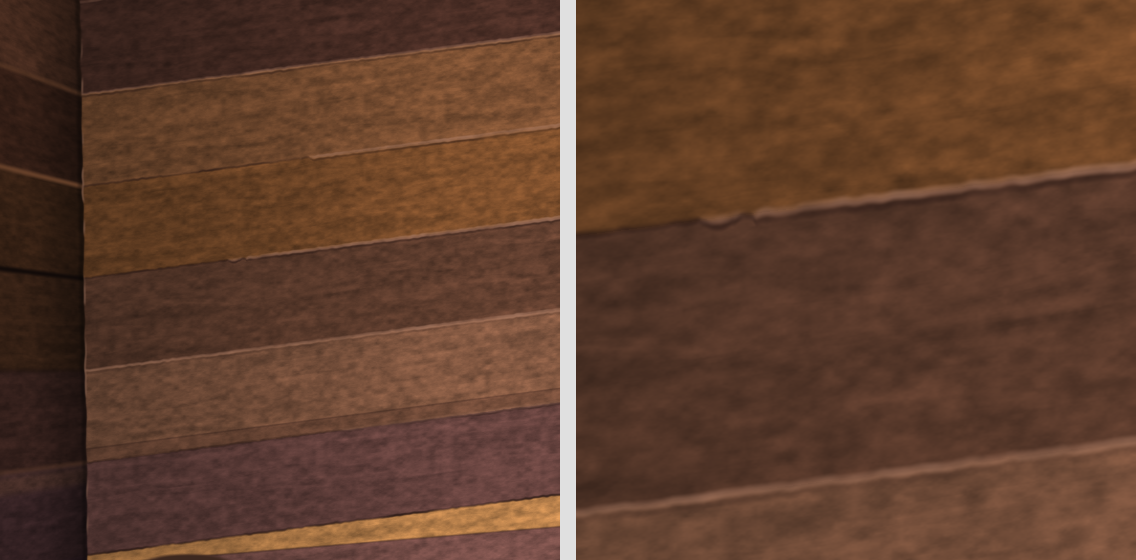
Left, the full canvas; right, a detail of the centre.
Write a Shadertoy shader that draws this texture.

```glsl
// Two walls of stained timber boards meeting at an upright corner.
// Each wall maps the canvas to a board coordinate whose whole numbers are seams;
// boards get a stain, stretched noise grain, broken pale lips and dark gaps.

#define PITCH 0.1645        // board height at the corner
#define TOP_SEAM 0.996      // height of the first seam at the corner
#define RISE 0.128          // slope of the right wall
#define HORIZON 0.34        // level height on the left wall
#define FAN 0.75            // spread of the left wall seams
#define GRAIN 0.32          // strength of long streaks
#define MOTTLE 0.46         // strength of fine pores
#define SOFTNESS 0.0019     // edge blur
#define LIP vec3(0.65, 0.47, 0.38)
#define GAP vec3(0.14, 0.08, 0.07)
#define PLUM vec3(0.41, 0.27, 0.25)

const vec3 rightStain[7] = vec3[7](
    vec3(0.26, 0.16, 0.13), vec3(0.44, 0.285, 0.18), vec3(0.43, 0.27, 0.15),
    vec3(0.34, 0.22, 0.165), vec3(0.46, 0.31, 0.23), vec3(0.36, 0.235, 0.22),
    vec3(0.66, 0.46, 0.27));
const vec3 leftStain[7] = vec3[7](
    vec3(0.23, 0.14, 0.10), vec3(0.18, 0.105, 0.075), vec3(0.19, 0.115, 0.07),
    vec3(0.18, 0.11, 0.07), vec3(0.18, 0.11, 0.095), vec3(0.18, 0.115, 0.12),
    vec3(0.16, 0.10, 0.12));

// Where the pale lip starts along each right seam, its strength, and the gap's
const float lipStart[7] = float[7](0.0, 0.0, 0.56, 0.43, 0.1, 0.6, 2.0);
const float lipPower[7] = float[7](0.5, 0.65, 0.85, 0.95, 0.85, 0.3, 0.0);
const float gapPower[7] = float[7](0.2, 0.6, 0.65, 0.7, 0.3, 0.55, 0.85);
// Left seams: positive is a pale lip, negative a dark gap
const float leftLip[7] = float[7](0.0, 0.4, 0.8, -0.9, -0.2, 0.3, 0.0);

float hash(ivec2 cell) {
    uvec2 q = uvec2(cell) * uvec2(73856u, 19349u);
    uint h = (q.x ^ q.y) * 27183u;
    h = (h ^ (h >> 15)) * 84653u;
    h = (h ^ (h >> 13)) * 31415u;
    return float((h >> 8) & 65535u) / 65535.0;
}

float noise(vec2 p) {
    ivec2 i = ivec2(floor(p));
    vec2 f = fract(p);
    f = f * f * (3.0 - 2.0 * f);
    return mix(mix(hash(i), hash(i + ivec2(1, 0)), f.x),
               mix(hash(i + ivec2(0, 1)), hash(i + ivec2(1, 1)), f.x), f.y);
}

float fbm(vec2 p) {
    float sum = 0.0, amp = 0.53;
    for (int i = 0; i < 4; i++) {
        sum += amp * noise(p);
        p = p * 2.03 + 7.3;
        amp *= 0.5;
    }
    return sum;
}

// Soft line of given half width around distance zero
float stroke(float d, float halfWidth, float blur) {
    return 1.0 - smoothstep(halfWidth - blur, halfWidth + blur, abs(d));
}

// Multiplier for streaks, figure and pores; p = (along, board coordinate)
float woodGrain(vec2 p) {
    float board = floor(p.y);
    float warp = fbm(vec2(p.x * 7.0, p.y * 5.0) + board * 13.7);
    float streak = fbm(vec2(p.x * 5.0 + board * 9.1, p.y * 14.0 + warp * 3.0));
    float pores = fbm(vec2(p.x * 70.0, p.y * 19.0));
    return 1.0 + GRAIN * (streak - 0.5) + MOTTLE * (pores - 0.5);
}

vec3 rightWall(vec2 uv, float along, float blur) {
    float t = (TOP_SEAM - uv.y + RISE * along) / PITCH;
    int n = int(clamp(floor(t + 0.5), 0.0, 6.0));
    float seam = float(n);
    float d = (t - seam) * PITCH + 0.0016 * (noise(vec2(uv.x * 130.0, seam * 3.0)) - 0.5);
    vec3 col = mix(rightStain[max(n - 1, 0)], rightStain[n], smoothstep(-blur, blur, d));

    // Moulding above the fifth seam, plum board below the golden wedge
    float mould = (t - 4.85) * PITCH;
    float strip = smoothstep(-blur, blur, mould) * (1.0 - smoothstep(-blur, blur, (t - 5.0) * PITCH));
    col = mix(col, vec3(0.40, 0.265, 0.20), strip);
    col = mix(col, GAP, 0.3 * stroke(mould, 0.0012, blur));
    float wedge = (t - 6.07 - 0.28 * uv.x) * PITCH;
    col = mix(col, PLUM, smoothstep(-blur, blur, wedge));
    col = mix(col, GAP, 0.35 * stroke(wedge, 0.0015, blur));

    col *= woodGrain(vec2(uv.x, t)) * mix(0.81, 1.14, smoothstep(0.1, 0.95, uv.x));

    // Seam: broken dark gap beside a worn lip
    float wear = noise(vec2(uv.x * 24.0, seam * 5.0 + 2.0));
    float chip = noise(vec2(uv.x * 110.0, seam * 7.0 + 1.0));
    float pale = smoothstep(-0.02, 0.02, uv.x - lipStart[n] + 0.05 * (chip - 0.5));
    pale *= lipPower[n] * mix(0.55, 1.0, wear) * mix(0.7, 1.0, chip) * mix(0.6, 1.0, uv.x);
    float shade = gapPower[n] * mix(0.35, 1.0, wear) * mix(1.0, 0.6, pale);
    float shift = 0.005 * smoothstep(0.0, 0.4, pale);
    col = mix(col, GAP, shade * stroke(d - shift, 0.0019, blur));
    return mix(col, LIP, pale * stroke(d, mix(0.0018, 0.0034, uv.x), blur));
}

vec3 leftWall(vec2 uv, float along, float blur) {
    float height = HORIZON + (uv.y - HORIZON) / (1.0 - FAN * along);
    float t = (TOP_SEAM - height) / PITCH;
    int n = int(clamp(floor(t + 0.5), 0.0, 6.0));
    float d = (t - float(n)) * PITCH;
    vec3 col = mix(leftStain[max(n - 1, 0)], leftStain[n], smoothstep(-0.006, 0.006, d));
    float ledge = (t - 5.13) * PITCH;
    col = mix(col, vec3(0.29, 0.19, 0.15), 0.6 * stroke(ledge, 0.014, 0.009));
    col *= woodGrain(vec2(uv.x * 1.2 + 4.0, t)) * mix(1.12, 0.72, smoothstep(-0.11, 0.0, along));
    float power = leftLip[n];
    col = mix(col, vec3(0.44, 0.28, 0.18), max(power, 0.0) * stroke(d, 0.004, 0.004));
    return mix(col, GAP * 0.4, max(-power, 0.0) * stroke(d, 0.004, 0.004));
}

void mainImage(out vec4 fragColor, in vec2 fragCoord) {
    vec2 uv = fragCoord / iResolution.xy;
    float blur = max(SOFTNESS, 1.0 / iResolution.y);
    float along = uv.x - mix(0.157, 0.143, uv.y) - 0.003 * (noise(uv.yy * 35.0) - 0.5);
    vec3 col = mix(leftWall(uv, along, blur), rightWall(uv, along, blur), smoothstep(-blur, blur, along));

    // Corner: soft shadow with a chipped pale edge
    col *= 1.0 - 0.3 * stroke(along + 0.004, 0.004, 0.004);
    float chips = smoothstep(0.35, 0.75, noise(vec2(uv.y * 32.0, 3.0)));
    col = mix(col, LIP * 0.8, 0.55 * chips * stroke(along - 0.001, 0.0018, blur));

    // Dark rounded shape rising over the lower edge
    float mound = length((uv - vec2(0.335, -0.006)) / vec2(0.075, 0.016));
    col = mix(col, vec3(0.24, 0.155, 0.12), smoothstep(1.2, 0.8, mound));
    fragColor = vec4(clamp(col, 0.0, 1.0), 1.0);
}
```
